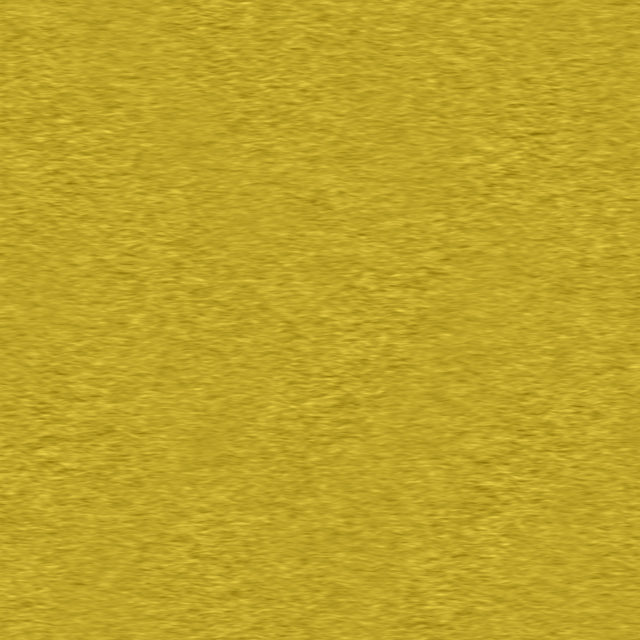
A WebGL 1 fragment shader for this texture:

```glsl
precision highp float;
uniform vec2 u_resolution;

vec3 hash3(vec2 cell) {
  vec3 h = fract(cell.xyx * vec3(0.1031, 0.1030, 0.0973));
  h += dot(h, h.yxz + 33.33);
  return fract((h.xxy + h.yzz) * h.zyx);
}

// Cellular noise: one soft, slightly tilted light or dark fibre per cell
float fibres(vec2 p, float seed) {
  vec2 cell = floor(p);
  float total = 0.0;
  for (int j = -1; j <= 1; j++) {
    for (int i = -1; i <= 1; i++) {
      vec2 neighbour = cell + vec2(float(i), float(j));
      vec3 rnd = hash3(neighbour + seed);
      vec2 d = p - neighbour - rnd.xy;
      float tilt = fract(rnd.x * 17.0 + rnd.y * 31.0) - 0.5;
      d.y += tilt * d.x;
      float falloff = max(0.0, 1.0 - dot(d, d) / 0.81);
      total += (rnd.z * 2.0 - 1.0) * falloff * falloff;
    }
  }
  return total;
}

// Broad patches where the brushing is stronger or fainter
float brushStrength(vec2 p) {
  float waves = sin(p.x * 17.0 + 2.0 * sin(p.y * 7.0 + 1.0))
              + sin(p.y * 13.0 + 2.5 * sin(p.x * 8.0 + 4.0))
              + 0.7 * sin(p.x * 29.0 - p.y * 23.0 + 2.0);
  return 1.0 + 0.11 * waves;
}

void main() {
  vec2 uv = gl_FragCoord.xy / u_resolution;

  // Gentle bending of the brushed direction
  vec2 p = uv;
  p.y += 0.0006 * sin(uv.x * 61.0 + 5.0 * sin(uv.y * 19.0))
       + 0.0004 * sin(uv.x * 137.0 + uv.y * 90.0);

  // Long, medium and hair-fine fibres
  float grain = 0.75 * fibres(p * vec2(62.0, 340.0), 7.0)
              + 0.6 * fibres(p * vec2(45.0, 235.0) + 0.37, 411.0)
              + 0.6 * fibres(p * vec2(100.0, 420.0) + 0.61, 173.0);
  float shade = 0.08 * grain * brushStrength(uv);

  vec3 gold = vec3(0.744, 0.646, 0.162);
  gl_FragColor = vec4(gold + shade * vec3(1.0, 1.0, 0.72), 1.0);
}
```
